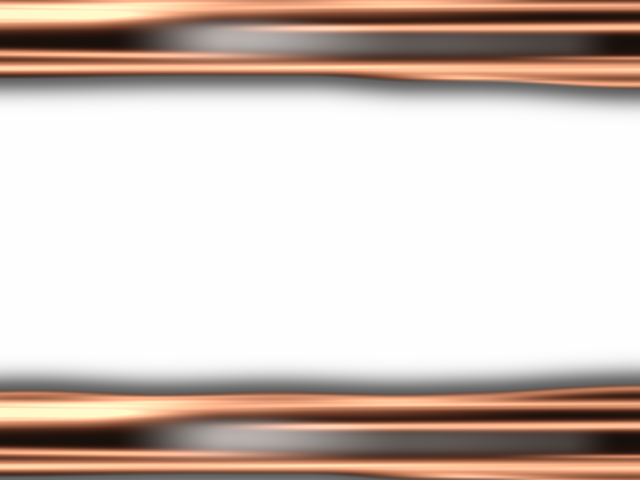
This background is drawn by a WebGL 2 fragment shader. Its source:

```glsl
#version 300 es
precision highp float;
// Two brushed copper bands with smoky grey cores, casting soft shadows on white.
#define STRIP_OFFSET 83.0
#define SHADOW_DEPTH 0.62
#define SHADOW_WIDTH 3.5
#define EDGE_SOFTNESS 0.55
#define GRAIN 0.1
#define PAPER vec3(0.998)
#define DARK_METAL vec3(0.09, 0.06, 0.045)

uniform vec2 u_resolution;
out vec4 fragColor;

float hash(vec2 p) {
    vec3 q = fract(vec3(p.xyx) * 0.1031);
    q += dot(q, q.yzx + 33.33);
    return fract((q.x + q.y) * q.z);
}

float noise(vec2 p) {
    vec2 i = floor(p), f = fract(p);
    f = f * f * (3.0 - 2.0 * f);
    return mix(mix(hash(i), hash(i + vec2(1, 0)), f.x),
               mix(hash(i + vec2(0, 1)), hash(i + vec2(1, 1)), f.x), f.y);
}

// Soft horizontal streak at signed distance d from its centre line
float streak(float d, float width) {
    return exp(-d * d / (width * width));
}

// Band outlines, in percent of the canvas height
float upperEdge(float x) {
    return -1.0 - 0.4 * (1.0 - smoothstep(0.0, 0.25, x))
         + 0.25 * cos(17.0 * (x - 0.25)) - 2.0 * smoothstep(0.75, 1.0, x);
}

float lowerEdge(float x) {
    return 15.6 + 0.5 * (1.0 - smoothstep(0.0, 0.3, x))
         + 1.2 * smoothstep(0.48, 0.65, x) + 1.6 * smoothstep(0.75, 1.0, x);
}

// Brightness of the copper reflections
float copperLight(float x, float y) {
    float left = 1.0 - smoothstep(0.12, 0.36, x);
    float right = smoothstep(0.3, 0.55, x);
    float bend = smoothstep(0.5, 0.9, x);
    float fork = smoothstep(0.55, 1.0, x);

    // Upper sheet, cream at the left and split by a thin seam
    float light = 0.72 * streak(y - 1.5 + 0.2 * right, mix(1.3, 1.05, right));
    light += 0.5 * streak(y - upperEdge(x) - 0.7, 1.0);
    light += 0.85 * left * streak(y - 3.9 + 2.0 * x, 2.1);
    light -= 0.22 * left * streak(y - 1.8 - 2.0 * x, 0.4);
    light += 0.22 * (1.0 - bend) * streak(y - 3.0, 1.2);

    // Rims above and below the smoky core
    light += 0.78 * right * streak(y - 6.0 + 0.3 * x, mix(0.5, 1.05, x));
    light += 0.7 * (1.0 - smoothstep(0.15, 0.6, x)) * streak(y - 11.1 - 1.8 * x, 0.85);
    light += 0.5 * smoothstep(0.75, 1.0, x) * streak(y - 12.1, 0.45);

    // Lower sheet, widening and forking at the right
    light += 0.75 * streak(y - 14.2 - 0.4 * bend, 1.1 + 0.4 * bend);
    light += 0.65 * smoothstep(0.5, 0.75, x) * streak(y - 15.9 - 1.7 * fork, 0.95);
    light += 0.16 * streak(y - 13.4, 1.8);
    float grain = noise(vec2(x * 4.0, y * 2.0 + x * 2.0)) - 0.5;
    return clamp(light * (1.0 + 2.0 * GRAIN * grain), 0.0, 1.0);
}

vec3 copperColor(float light) {
    return DARK_METAL + pow(vec3(light), vec3(0.9, 1.15, 1.3)) * vec3(1.2, 0.92, 0.75);
}

// Smoky core: bright bulge at the left, thin tail toward the right
float smoke(float x, float y) {
    float tail = smoothstep(0.38, 0.65, x);
    float level = mix(0.66, 0.3, tail) - 0.1 * smoothstep(0.65, 0.92, x);
    float d = (y - 8.2 - 0.8 * tail) / mix(4.0, 2.9, tail);
    float span = smoothstep(0.17, 0.36, x) * (1.0 - smoothstep(0.88, 0.97, x));
    return level * span * exp(-d * d * (0.3 + d * d));
}

void main() {
    vec2 uv = gl_FragCoord.xy / u_resolution;
    float x = uv.x;
    float depth = 100.0 * (1.0 - uv.y);
    float y = depth < 50.0 ? depth : depth - STRIP_OFFSET;

    // Metal with its smoky core, blended without harsh overlap
    vec3 copper = min(copperColor(copperLight(x, y)), vec3(1.0));
    vec3 metal = copper + smoke(x, y) * (1.0 - 0.6 * copper);

    // Shadow falling away from the band
    float outside = max(upperEdge(x) - y, y - lowerEdge(x));
    float shadow = SHADOW_DEPTH * streak(max(outside, 0.0), SHADOW_WIDTH);
    vec3 paper = PAPER * (1.0 - shadow);

    float cover = 1.0 - smoothstep(-EDGE_SOFTNESS, EDGE_SOFTNESS, outside);
    fragColor = vec4(mix(paper, min(metal, vec3(1.0)), cover), 1.0);
}
```
